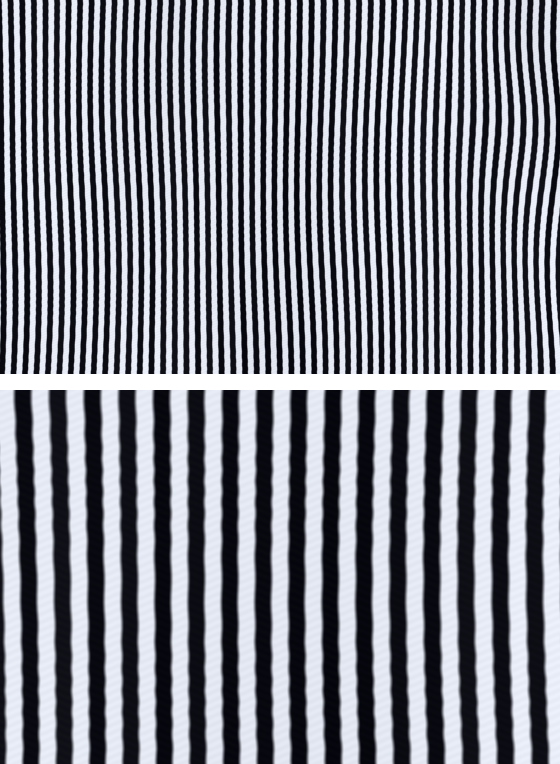
Top: the whole. Bottom: its middle third, enlarged.
Write a WebGL 2 fragment shader that draws this pattern.

```glsl
#version 300 es
precision highp float;

uniform vec2 u_resolution;
out vec4 fragColor;

const float STRIPE_COUNT = 48.8;   // repeats across the width
const float PHASE = 0.10;          // centre of a dark stripe, in repeats
const float DARK_WIDTH = 0.49;     // share of one repeat
const float EDGE_SOFTNESS = 0.075; // half width of the blend, in repeats
const float SWAY = 0.22;           // slow bend, in repeats
const float CREASE = 0.42;         // bend near the right edge, in repeats
const float EDGE_WAVER = 0.012;
const float RIB_COUNT = 210.0;     // knit rows per canvas width
const float RIB_STRENGTH = 0.012;
const float FOLD_SHADE = 0.012;
const vec3 WHITE_CLOTH = vec3(0.905, 0.922, 0.962);
const vec3 BLACK_CLOTH = vec3(0.045, 0.047, 0.075);
const float TAU = 6.2831853;

float hash(float n) {
    return fract(sin(n * 12.9898) * 43758.5453);
}

// Sideways drift of the cloth, in repeats
float clothBend(vec2 uv) {
    float sway = sin(TAU * (0.75 * uv.y + 0.55 * uv.x))
               + 0.4 * sin(TAU * (1.3 * uv.y - 1.7 * uv.x) + 1.0);
    float nearRight = smoothstep(0.72, 1.0, uv.x);
    float bulge = exp(-pow((uv.y - 0.69) / 0.15, 2.0));
    float ripple = 0.35 * sin(TAU * (1.9 * uv.y + 2.2 * uv.x));
    return SWAY * sway + CREASE * nearRight * (bulge + ripple);
}

// Broad light and shade from layered sines
float foldLight(vec2 uv) {
    return sin(TAU * (1.4 * uv.x + 0.3 * uv.y))
         + 0.6 * sin(TAU * (3.1 * uv.x - 0.5 * uv.y) + 2.0)
         + 1.2 * smoothstep(0.8, 1.0, uv.x) * sin(TAU * (6.0 * uv.x + 1.2 * uv.y));
}

void main() {
    vec2 uv = gl_FragCoord.xy / u_resolution;
    float rows = gl_FragCoord.y / u_resolution.x * RIB_COUNT;

    // Stripe coordinate with bends and a knitted edge
    float x = uv.x * STRIPE_COUNT - PHASE - clothBend(uv);
    x += EDGE_WAVER * sin(rows * 1.7 + 3.0 * sin(rows * 0.23));
    float stripe = floor(x + 0.5);
    float distanceToEdge = abs(x - stripe) - 0.5 * DARK_WIDTH;

    // Edge blend, never narrower than a pixel
    float blend = max(EDGE_SOFTNESS, 0.7 * STRIPE_COUNT / u_resolution.x);
    float whiteMask = smoothstep(-blend, blend, distanceToEdge);

    // Uneven dye, ribs and folds
    float dye = (hash(stripe) - 0.5) * 0.035;
    float rib = RIB_STRENGTH * sin(TAU * rows + 2.0 * sin(TAU * x));
    float shade = FOLD_SHADE * foldLight(uv);
    vec3 dark = BLACK_CLOTH + dye + 0.4 * (rib + shade);
    vec3 light = WHITE_CLOTH + rib + shade;

    fragColor = vec4(clamp(mix(dark, light, whiteMask), 0.0, 1.0), 1.0);
}
```
